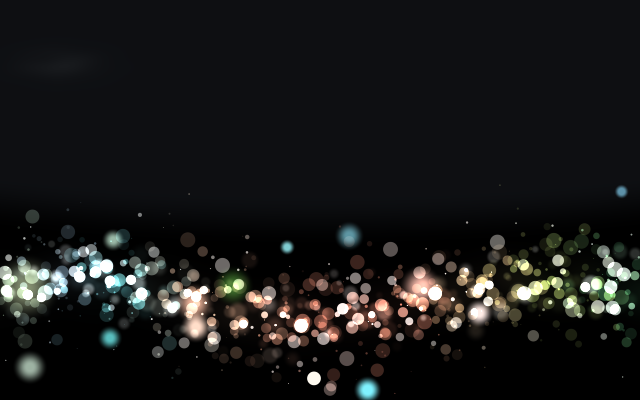
Give the GLSL for this background, as a WebGL 1 fragment shader.

```glsl
precision highp float;
// Bokeh lights drifting along a wavy band below a dark, faintly hazy sky.
// Layers of hashed discs follow a cosine path, are tinted by a gradient
// running left to right, and add up to white where they overlap.
uniform vec2 u_resolution;

const float WIDTH = 1.6;            // scene width, with height 1
const int COUNT = 150;              // lights in each layer
const float BAND_Y = 0.25;
const float BAND_WAVE = 0.046;
const float BAND_PERIOD = 1.2;
const float BAND_CREST = 0.17;
const float CORE = 0.055;           // half height of the brightest strip
const vec3 SKY = vec3(0.054, 0.060, 0.072);
const vec3 HAZE = vec3(0.045, 0.047, 0.047);
const vec3 MINT = vec3(0.74, 0.86, 0.74);
const vec3 ICE = vec3(0.64, 0.78, 0.88);
const vec3 CYAN = vec3(0.42, 0.82, 0.84);
const vec3 PEARL = vec3(0.82, 0.88, 0.82);
const vec3 PEACH = vec3(0.96, 0.74, 0.60);
const vec3 SALMON = vec3(0.95, 0.57, 0.47);
const vec3 CREAM = vec3(0.94, 0.77, 0.56);
const vec3 LIME = vec3(0.70, 0.80, 0.42);
const vec3 GREEN = vec3(0.42, 0.82, 0.55);

vec4 hash4(float n) {
  vec4 q = fract(n * vec4(0.1031, 0.1030, 0.0973, 0.1099));
  q += dot(q, q.wzxy + 33.33);
  return fract((q.xxyz + q.yzzw) * q.zywx);
}
float gradientDot(vec2 cell, vec2 f) {
  float angle = 6.2832 * hash4(dot(cell, vec2(1.0, 57.0)) + 900.0).x;
  return dot(vec2(cos(angle), sin(angle)), f);
}
float gradientNoise(vec2 p) {
  vec2 i = floor(p), f = p - i, e = vec2(1.0, 0.0);
  vec2 w = f * f * (3.0 - 2.0 * f);
  return mix(mix(gradientDot(i, f), gradientDot(i + e, f - e), w.x),
             mix(gradientDot(i + e.yx, f - e.yx), gradientDot(i + 1.0, f - 1.0), w.x), w.y);
}

float bandHeight(float x) {
  return BAND_Y + BAND_WAVE * cos((x - BAND_CREST) * 6.2832 / BAND_PERIOD);
}
vec3 bandTint(float x) {
  vec3 c = mix(MINT, ICE, smoothstep(0.03, 0.15, x));
  c = mix(c, CYAN, smoothstep(0.16, 0.28, x));
  c = mix(c, PEARL, smoothstep(0.31, 0.41, x));
  c = mix(c, PEACH, smoothstep(0.42, 0.51, x));
  c = mix(c, SALMON, smoothstep(0.58, 0.80, x));
  c = mix(c, CREAM, smoothstep(1.00, 1.16, x));
  c = mix(c, LIME, smoothstep(1.20, 1.37, x));
  return mix(c, GREEN, smoothstep(1.43, 1.54, x));
}

// Coverage of one light; soft runs from 0 (crisp) to 1 (fully blurred)
float disc(vec2 p, vec2 centre, float r, float soft) {
  float blur = max(1.0 / u_resolution.y, soft * r);
  return 1.0 - smoothstep(r - blur, r + 0.3 * blur, length(p - centre));
}

// One layer of lights spread around the band
vec3 lights(vec2 p, float seed, vec2 size, float spread, float soft, float gain) {
  vec3 sum = vec3(0.0);
  for (int i = 0; i < COUNT; i++) {
    vec4 a = hash4(float(i) + seed);
    float x = WIDTH * (float(i) + 3.0 * a.x - 1.0) / float(COUNT);
    if (abs(p.x - x) > size.y * 1.4) continue;
    vec4 b = hash4(float(i) + seed + 431.7);
    float offset = (a.y + a.z + a.w - 1.5) * spread;
    vec2 centre = vec2(x, bandHeight(x) + offset);
    float cover = disc(p, centre, mix(size.x, size.y, b.x), soft * mix(0.4, 1.0, b.w));
    float near = 0.4 + 0.6 * exp(-offset * offset / (CORE * CORE));
    vec3 tint = bandTint(x + 0.16 * (b.z - 0.5));
    tint = mix(tint, vec3(1.0), 0.85 * smoothstep(0.62, 0.88, b.y));
    sum += tint * cover * gain * near * (0.16 + 0.84 * b.y * sqrt(b.y));
  }
  return sum;
}

// Large lights that stand apart from the scatter
vec3 accents(vec2 p) {
  vec3 c = vec3(0.36, 0.58, 0.63) * disc(p, vec2(0.873, 0.410), 0.031, 0.8);
  c += vec3(0.50, 0.80, 0.82) * disc(p, vec2(0.718, 0.382), 0.017, 0.7);
  c += vec3(0.50, 0.95, 1.00) * disc(p, vec2(0.919, 0.025), 0.030, 0.7);
  c += vec3(0.62, 0.70, 0.64) * disc(p, vec2(0.075, 0.082), 0.036, 0.8);
  c += vec3(0.35, 0.75, 0.75) * disc(p, vec2(0.275, 0.155), 0.026, 0.8);
  c += vec3(0.60, 0.72, 0.65) * disc(p, vec2(0.283, 0.400), 0.024, 0.8);
  c += vec3(1.00, 0.92, 0.90) * disc(p, vec2(1.198, 0.217), 0.030, 0.8);
  c += vec3(0.95, 0.72, 0.66) * disc(p, vec2(1.052, 0.283), 0.044, 0.9);
  c += vec3(0.90, 0.68, 0.58) * disc(p, vec2(0.485, 0.242), 0.042, 0.9);
  c += vec3(1.00, 0.86, 0.78) * disc(p, vec2(0.490, 0.182), 0.033, 0.8);
  c += vec3(0.52, 0.56, 0.44) * disc(p, vec2(0.065, 0.280), 0.068, 1.0);
  c += vec3(0.24, 0.44, 0.17) * disc(p, vec2(0.583, 0.285), 0.042, 0.9);
  c += vec3(0.32, 0.52, 0.60) * disc(p, vec2(1.554, 0.521), 0.016, 0.6);
  return c + vec3(1.0, 0.98, 0.94) * disc(p, vec2(0.785, 0.054), 0.018, 0.1);
}

void main() {
  vec2 p = gl_FragCoord.xy / u_resolution.y;
  p.x += 0.5 * (WIDTH - u_resolution.x / u_resolution.y);
  // Sky fading to black, lower in the middle, with a faint smoky wisp
  float horizon = 0.435 + 0.07 * (p.x - 0.8) * (p.x - 0.8);
  vec3 color = SKY * smoothstep(horizon - 0.055, horizon + 0.08, p.y);
  float wisp = exp(-pow(length((p - vec2(0.15, 0.84)) * vec2(11.0, 30.0)), 2.0));
  color += HAZE * wisp * (0.8 + 0.6 * gradientNoise(p * vec2(9.0, 24.0)));
  // Band of lights: coloured mist, blurred glows, crisp discs, sparks
  if (p.y < 0.6) {
    float mist = exp(-pow(abs(p.y - bandHeight(p.x)) / CORE, 2.0));
    color += 0.08 * mist * bandTint(p.x) * (0.7 + gradientNoise(p * 9.0));
    color += lights(p, 11.0, vec2(0.008, 0.027), 0.11, 0.9, 0.48);
    color += lights(p, 211.0, vec2(0.013, 0.020), 0.15, 0.07, 1.1);
    color += lights(p, 411.0, vec2(0.009, 0.018), 0.10, 0.07, 1.25);
    color += lights(p, 811.0, vec2(0.003, 0.010), 0.15, 0.15, 1.25);
    color += lights(p, 611.0, vec2(0.0015, 0.004), 0.22, 0.3, 1.8);
    color += accents(p);
  }
  gl_FragColor = vec4(min(color, 1.0), 1.0);
}
```
